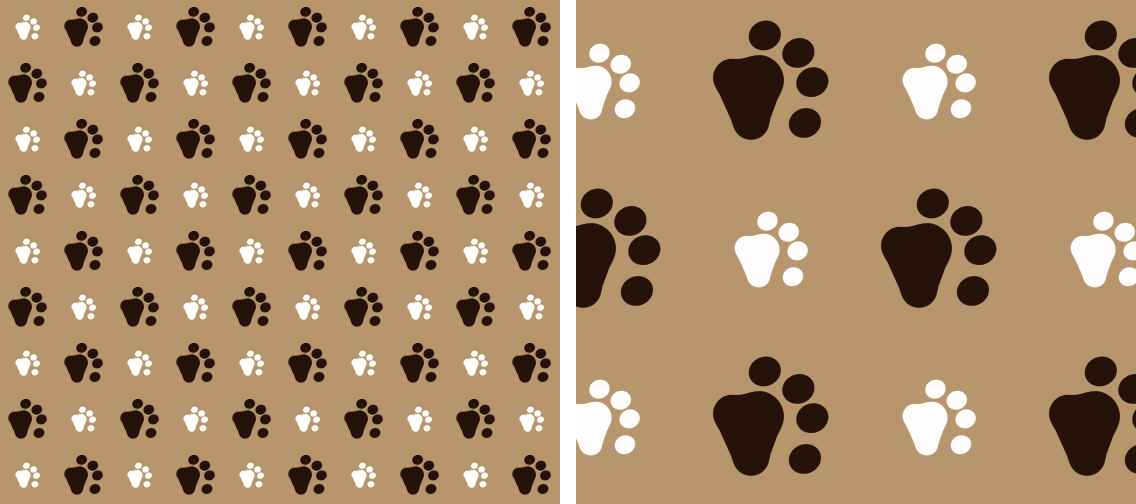
Left, the full canvas; right, a detail of the centre.
Write a Shadertoy shader that draws this pattern.

```glsl
const float COLUMNS = 10.0;
const float SMALL_SCALE = 0.635;
const vec3 TAN = vec3(0.72, 0.588, 0.427);
const vec3 BROWN = vec3(0.145, 0.07, 0.035);
const vec3 WHITE = vec3(1.0, 0.998, 0.992);

// Paw layout in cell units; pad lobes hold centre and radius
const vec3 LOBE_LEFT = vec3(-0.238, 0.037, 0.108);
const vec3 LOBE_RIGHT = vec3(-0.082, 0.020, 0.148);
const vec3 LOBE_HEEL = vec3(-0.125, -0.223, 0.104);
const float PAD_BLEND = 0.02;
const vec2 TOE_RADII = vec2(0.097, 0.087);
const float TOE_TILT = 0.4;
const vec2 TOES[4] = vec2[4](
    vec2(-0.043, 0.289), vec2(0.157, 0.185),
    vec2(0.240, 0.011), vec2(0.196, -0.232));

float smoothMin(float a, float b, float k) {
    float h = max(k - abs(a - b), 0.0) / k;
    return min(a, b) - 0.25 * h * h * k;
}

// Capsule whose radius changes from one end to the other
float taperedCapsule(vec2 p, vec3 a, vec3 b) {
    vec2 axis = b.xy - a.xy;
    float t = clamp(dot(p - a.xy, axis) / dot(axis, axis), 0.0, 1.0);
    return length(p - a.xy - t * axis) - mix(a.z, b.z, t);
}

float ellipse(vec2 p, vec2 radii) {
    return (length(p / radii) - 1.0) * min(radii.x, radii.y);
}

float pad(vec2 p) {
    float top = taperedCapsule(p, LOBE_LEFT, LOBE_RIGHT);
    float leftSide = taperedCapsule(p, LOBE_LEFT, LOBE_HEEL);
    float rightSide = taperedCapsule(p, LOBE_RIGHT, LOBE_HEEL);
    return smoothMin(top, smoothMin(leftSide, rightSide, PAD_BLEND), PAD_BLEND);
}

float paw(vec2 p) {
    float d = pad(p);
    float c = cos(TOE_TILT), s = sin(TOE_TILT);
    mat2 tilt = mat2(c, -s, s, c);
    for (int i = 0; i < 4; i++) {
        d = min(d, ellipse(tilt * (p - TOES[i]), TOE_RADII));
    }
    return d;
}

void mainImage(out vec4 fragColor, in vec2 fragCoord) {
    // Square cells counted from the top left corner
    float pixel = COLUMNS / iResolution.x;
    vec2 grid = vec2(fragCoord.x, iResolution.y - fragCoord.y) * pixel;
    vec2 cell = floor(grid);
    vec2 p = (fract(grid) - 0.5) * vec2(1.0, -1.0);

    // Checkerboard of small white and large brown paws
    bool isLarge = mod(cell.x + cell.y, 2.0) > 0.5;
    float size = isLarge ? 1.0 : SMALL_SCALE;
    vec3 ink = isLarge ? BROWN : WHITE;

    float d = paw(p / size) * size;
    float coverage = 1.0 - smoothstep(-0.7 * pixel, 0.7 * pixel, d);
    fragColor = vec4(mix(TAN, ink, coverage), 1.0);
}
```
